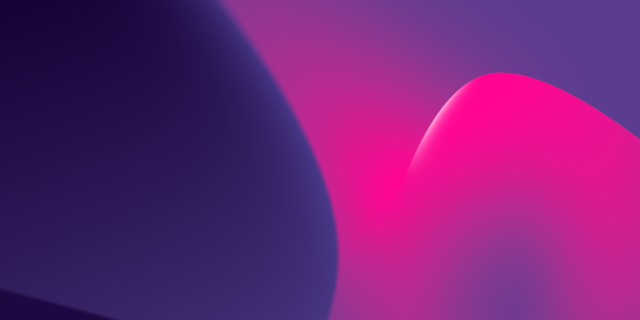
Write a WebGL 2 fragment shader that draws this background.

```glsl
#version 300 es
precision highp float;

uniform vec2 u_resolution;
out vec4 outColor;

// Height of the hill's ridge at x
float ridge(float x) {
    float d = x - 1.5625;
    float a = abs(d);
    float drop = d < 0.0 ? a * a * (2.9 + 2.6 * a) : 1.9 * a * a / (1.0 + 1.7 * a);
    return 0.773 - drop;
}

// Right-hand boundary of the dark slope at y
float slopeEdge(float y) {
    float d = abs(y - 0.2);
    return 1.057 - 0.93 * d * d / (1.0 + 0.78 * d);
}

// Pink streak running from the foot of the ridge to the upper left
float streak(vec2 p) {
    vec2 q = p - vec2(1.25, 0.42);
    float along = dot(q, vec2(-0.7, 0.714));
    float across = dot(q, vec2(0.714, 0.7)) / 0.34;
    float falloff = (sqrt(along * along + 0.004) - 0.063) / (along > 0.0 ? 0.62 : 0.3);
    return exp(-falloff - across * across);
}

// Pink body of the hill with a purple hollow
float hillBody(vec2 p) {
    vec2 q = p - vec2(1.4, 0.6);
    vec2 h = p - vec2(1.59, 0.12);
    h /= vec2(h.x < 0.0 ? 0.32 : 0.22, 0.36);
    return clamp(1.08 - 0.82 * dot(q, q) - 0.66 * exp(-dot(h, h)), 0.0, 1.0);
}

vec3 purpleToPink(float m) {
    return vec3(mix(0.35, 1.0, m), 0.235 - 0.215 * m * m, 0.565);
}

vec3 darkSlope(vec2 p, float inside, float pixel) {
    float t = 0.72 * (1.0 - p.y) + 0.34 * p.x * (1.0 - 0.5 * p.y);
    vec3 color = mix(vec3(0.09, 0.0, 0.21), vec3(0.25, 0.17, 0.44), t);
    float glow = exp(-max(inside, 0.0) / 0.1) * mix(0.55, 0.9, smoothstep(0.0, 0.4, p.y));
    color = mix(color, vec3(0.30, 0.24, 0.57), glow);

    // Shadowed fold in the lower left corner
    float fold = 0.103 - 0.265 * p.x - p.y;
    return mix(color, vec3(0.11, 0.02, 0.24), 0.9 * smoothstep(-pixel, 0.012 + pixel, fold));
}

void main() {
    vec2 p = gl_FragCoord.xy / u_resolution.y;
    float pixel = 1.0 / u_resolution.y;

    // Hill, its edge dissolving below the foot of the ridge
    float steepness = (ridge(p.x + 0.002) - ridge(p.x - 0.002)) / 0.004;
    float depth = (ridge(p.x) - p.y) / sqrt(1.0 + steepness * steepness);
    float blur = pixel + 0.3 * smoothstep(0.46, 0.15, p.y);
    float hill = smoothstep(-blur, blur, depth);
    vec3 color = purpleToPink(mix(streak(p), hillBody(p), hill));

    // Pale rim on the steep side
    float rim = exp(-max(depth, 0.0) / 0.017) * hill;
    rim *= smoothstep(1.25, 1.36, p.x) * smoothstep(1.51, 1.38, p.x) * smoothstep(0.42, 0.5, p.y);
    color = mix(color, vec3(1.0, 0.87, 0.96), 0.85 * rim);

    // Dark slope in front, softer toward the top
    float inside = 0.87 * (slopeEdge(p.y) - p.x);
    float soft = pixel + 0.006 + 0.02 * p.y * p.y * p.y;
    color = mix(color, darkSlope(p, inside, pixel), smoothstep(-soft, soft, inside));

    outColor = vec4(color, 1.0);
}
```
